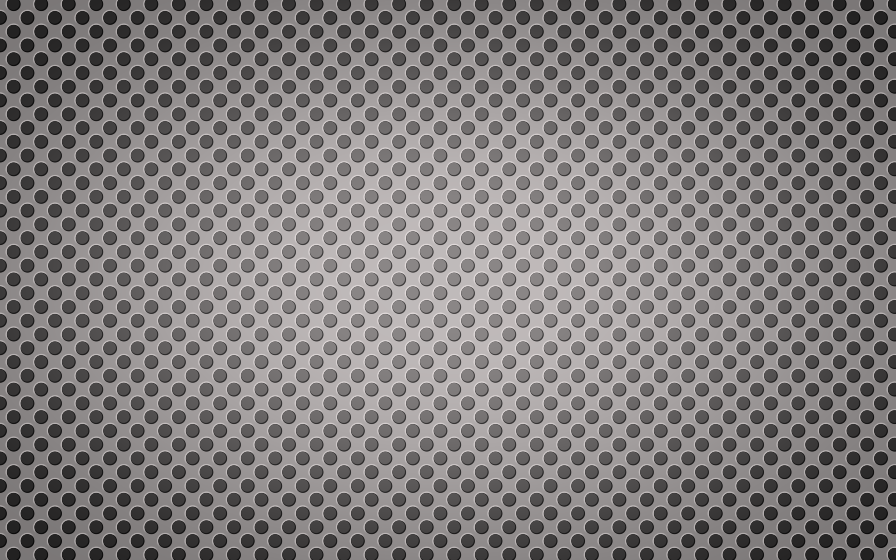
Write a WebGL 1 fragment shader that draws this pattern.

```glsl
precision highp float;
// Perforated metal sheet: staggered round dots with bevelled rims under a soft vignette.

uniform vec2 u_resolution;

const float ROWS = 20.34;            // lattice cells per canvas height
const vec2 LATTICE_ORIGIN = vec2(0.0, 0.653);
const float DOT_RADIUS = 0.25;       // in lattice cells
const float RIM_WIDTH = 0.05;
const float SHADOW_SHIFT = 0.05;
const vec2 LIGHT_DIR = vec2(-0.66, 0.75);

// Offset from the nearest point of a square lattice with filled centres.
vec2 staggeredOffset(vec2 cell) {
  vec2 corner = fract(cell + 0.5) - 0.5;
  vec2 centre = fract(cell) - 0.5;
  return dot(corner, corner) < dot(centre, centre) ? corner : centre;
}

// Antialiased coverage of a disc.
float discMask(vec2 offset, float radius, float blur) {
  return 1.0 - smoothstep(-blur, blur, length(offset) - radius);
}

// Darkness from the middle (0) to the corners (1).
float vignette(vec2 uv) {
  return smoothstep(0.15, 1.4, length(uv * 2.0 - 1.0));
}

vec3 warmGrey(float value) {
  return value * vec3(1.02, 0.99, 0.99);
}

void main() {
  vec2 uv = gl_FragCoord.xy / u_resolution;
  vec2 fromTop = vec2(gl_FragCoord.x, gl_FragCoord.y - u_resolution.y) / u_resolution.y;
  vec2 offset = staggeredOffset(fromTop * ROWS + LATTICE_ORIGIN);
  float blur = 0.6 * ROWS / u_resolution.y;
  float dark = vignette(uv);

  // Tones of the sheet, dots and bevel
  vec3 plate = warmGrey(mix(0.735, 0.47, dark));
  vec3 face = warmGrey(mix(0.53, 0.13, dark));
  vec3 shadow = warmGrey(mix(0.25, 0.04, dark));
  vec3 highlight = warmGrey(mix(0.86, 0.66, dark));

  // Bright arc on the lit side, outside the dot
  float facing = dot(normalize(offset + 1e-5), LIGHT_DIR);
  float rim = discMask(offset, DOT_RADIUS + RIM_WIDTH, blur);
  vec3 color = mix(plate, highlight, rim * smoothstep(-0.2, 0.6, facing));

  // Dark crescent on the far side, with the flat face over it
  color = mix(color, shadow, discMask(offset, DOT_RADIUS, blur));
  vec2 faceOffset = offset - LIGHT_DIR * SHADOW_SHIFT * 0.5;
  float faceMask = discMask(faceOffset, DOT_RADIUS - SHADOW_SHIFT * 0.5, blur);
  color = mix(color, face, faceMask);

  gl_FragColor = vec4(color, 1.0);
}
```
